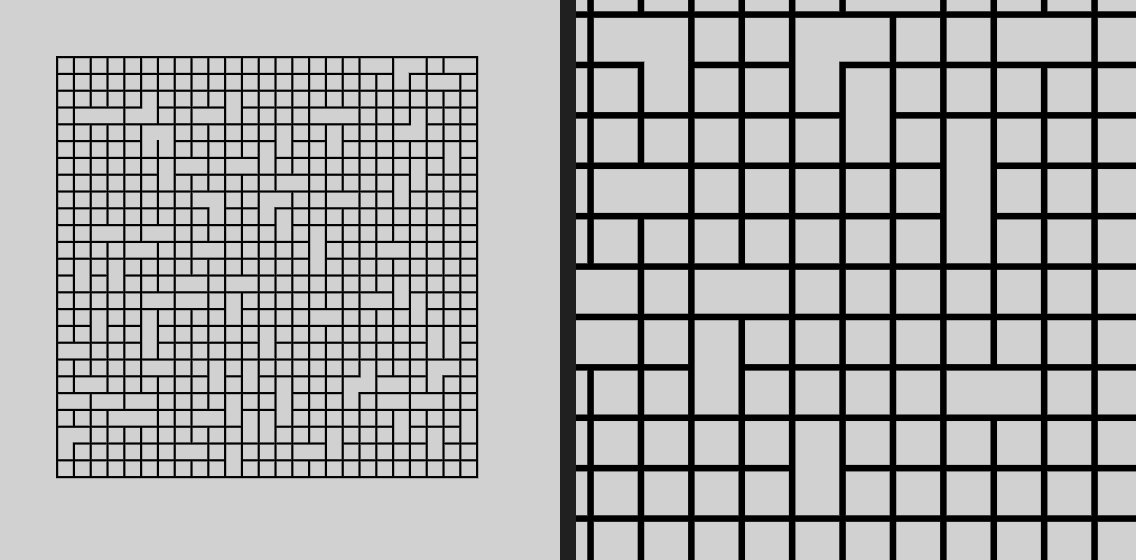
Left: the whole. Right: its middle third, enlarged.
Reproduce this pattern procedurally as a Shadertoy shader.

```glsl
// Draws a square lattice of thin black walls, some left out so that cells join, on plain grey.

const float CELLS = 25.0;                 // cells across and down
const float CELL_SIZE = 0.03;             // canvas units
const vec2 GRID_ORIGIN = vec2(0.102, 0.148);
const float WALL_WIDTH = 0.0039;          // canvas units
const float OPEN_SIDE = 0.08;             // chance that a cell joins its right neighbour
const float OPEN_UP = 0.07;               // chance that a cell joins the one above
const vec3 GROUND = vec3(0.82);
const vec3 INK = vec3(0.0);

// Integer hash of a cell, from 0 to 1
float hashCell(vec2 cell) {
    uvec2 q = uvec2(ivec2(cell) + 64) * uvec2(73856u, 19349u);
    uint h = (q.x ^ (q.y << 7)) * 26699u + 7919u;
    h = (h ^ (h >> 15)) * 48271u;
    h = (h ^ (h >> 13)) * 69621u;
    h ^= h >> 16;
    return float(h & 65535u) / 65536.0;
}

bool insideGrid(vec2 cell, float count) {
    return all(greaterThanEqual(cell, vec2(0.0))) && all(lessThan(cell, vec2(count)));
}

// Each cell opens at most one of its right and upper walls
bool isOpen(vec2 cell, bool upright) {
    float h = hashCell(cell);
    return upright ? h < OPEN_SIDE : h >= OPEN_SIDE && h < OPEN_SIDE + OPEN_UP;
}

// The rim is always closed; inner walls depend on the cell before them
bool hasWall(vec2 node, vec2 dir, float count) {
    vec2 middle = node + 0.5 * dir;
    vec2 across = 0.5 * abs(dir.yx);
    vec2 before = floor(middle - across);
    vec2 after = floor(middle + across);
    bool a = insideGrid(before, count);
    bool b = insideGrid(after, count);
    return a && b ? !isOpen(before, dir.y != 0.0) : a || b;
}

// Square-ended distance to the half wall that leaves a node
float wallDistance(vec2 p, vec2 dir, float halfWidth) {
    vec2 d = abs(p - 0.25 * dir) - 0.25 * abs(dir);
    return max(d.x, d.y) - halfWidth;
}

// Distance to the nearest of the four walls that meet at the closest node
float latticeDistance(vec2 p, float count, float halfWidth) {
    vec2 node = floor(p + 0.5);
    vec2 dir = vec2(1.0, 0.0);
    float nearest = 1.0;
    for (int i = 0; i < 4; i++) {
        if (hasWall(node, dir, count)) {
            nearest = min(nearest, wallDistance(p - node, dir, halfWidth));
        }
        dir = vec2(-dir.y, dir.x);
    }
    return nearest;
}

void mainImage(out vec4 fragColor, in vec2 fragCoord) {
    vec2 uv = fragCoord / iResolution.xy;
    vec2 p = (uv - GRID_ORIGIN) / CELL_SIZE;
    float pixel = 1.0 / (min(iResolution.x, iResolution.y) * CELL_SIZE);

    float d = latticeDistance(p, CELLS, 0.5 * WALL_WIDTH / CELL_SIZE);
    float coverage = clamp(0.5 - d / pixel, 0.0, 1.0);
    fragColor = vec4(mix(GROUND, INK, coverage), 1.0);
}
```
